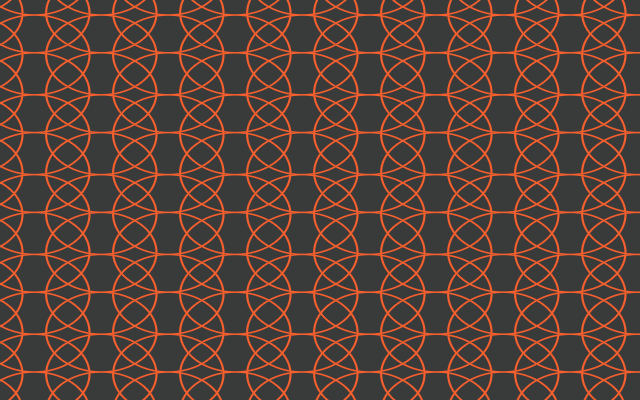
This pattern is drawn by a Shadertoy shader. Its source:

```glsl
// Interlaced orange ellipse outlines on charcoal. Two staggered families of wide
// ellipses share one lattice; neighbours overlap sideways and touch vertically.
// Each outline is a stretched ring, so its sides are heavier than its top and bottom.

// Lengths are fractions of the canvas height.
const vec2 PERIOD = vec2(0.1675, 0.1995);        // lattice spacing
const vec2 RADII = vec2(0.1379, 0.09975);        // ellipse half-axes
const vec2 FIRST_CENTER = vec2(0.0858, 0.8627);  // anchor of the first family
const float FAMILY_DROP = 0.0944;                // vertical stagger of the second
const float STROKE = 0.039;                      // ring width relative to the radii
const vec3 CHARCOAL = vec3(0.224, 0.227, 0.227);
const vec3 ORANGE = vec3(0.965, 0.373, 0.180);

// Approximate signed distance to the stretched ring: negative inside its stroke.
float ellipseRing(vec2 p) {
    float radius = max(length(p / RADII), 1e-4);
    float slope = max(length(p / (RADII * RADII)) / radius, 1e-4);
    return (abs(radius - 1.0) - 0.5 * STROKE) / slope;
}

// Nearest ring of one lattice, including the overlapping neighbours.
float ringLattice(vec2 p) {
    vec2 local = p - PERIOD * floor(p / PERIOD + 0.5);
    float nearest = 1.0;
    for (int row = -1; row <= 1; row++) {
        for (int column = -1; column <= 1; column++) {
            vec2 neighbour = PERIOD * vec2(column, row);
            nearest = min(nearest, ellipseRing(local - neighbour));
        }
    }
    return nearest;
}

void mainImage(out vec4 fragColor, in vec2 fragCoord) {
    float pixel = 1.0 / iResolution.y;
    vec2 p = fragCoord * pixel - FIRST_CENTER;

    // Union of both families
    float ring = min(ringLattice(p), ringLattice(p + vec2(0.0, FAMILY_DROP)));

    // One-pixel edge smoothing
    float ink = clamp(0.5 - ring / pixel, 0.0, 1.0);
    fragColor = vec4(mix(CHARCOAL, ORANGE, ink), 1.0);
}
```
